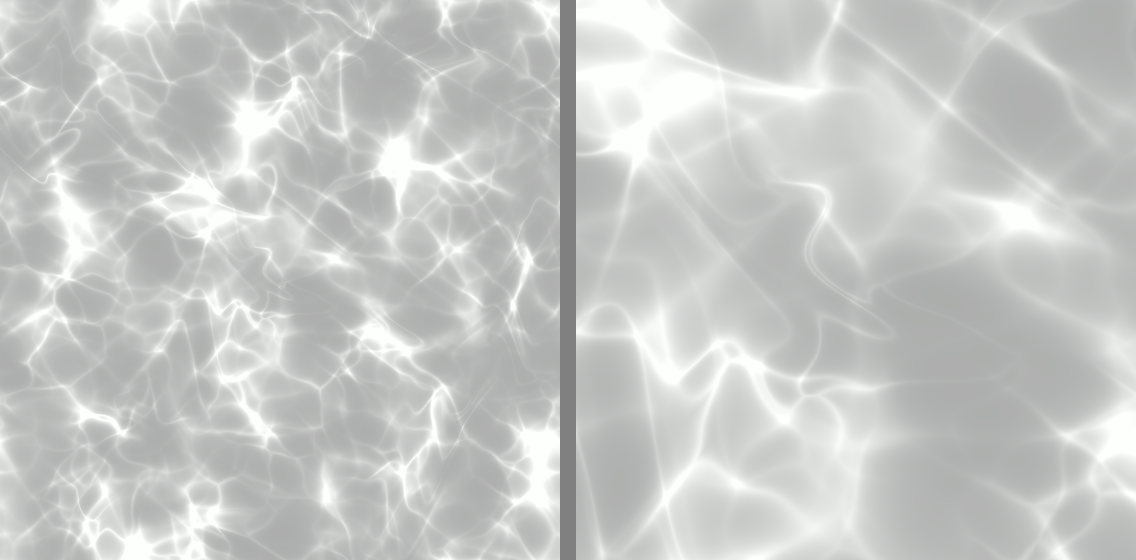
Left, the full canvas; right, a detail of the centre.
Write a WebGL 2 fragment shader that draws this texture.

```glsl
#version 300 es
precision highp float;
// Pale rippling light: overlapping webs of caustic filaments and soft glow on grey.

#define FLOOR_LIGHT 0.668  // darkest grey
#define GAIN 0.125         // brightness of the glow
#define CONTRAST 1.45      // steepness from shade to glare
#define BIAS 0.33          // shift of the whole towards light
#define BROAD 0.30         // strength of the large light and dark areas
#define WARP 0.042         // bending of the webs
#define JITTER 0.96        // irregularity of the cells
#define FILAMENT 1.5       // strength of the bright threads
#define THREAD_SHARP 19.0  // falloff on the crisp side of a thread
#define THREAD_SOFT 4.5    // falloff on the hazy side of a thread

const float TAU = 6.2831853;

uniform vec2 u_resolution;
out vec4 fragColor;

vec3 hash3(vec2 cell, float seed) {
  vec3 q = fract(vec3(cell.xyx + seed * 17.13) * vec3(0.1031, 0.1030, 0.0973));
  q += dot(q, q.yxz + 33.33);
  return fract((q.xxy + q.yzz) * q.zyx);
}

// Layered sines of whole frequency, so the bent plane still wraps
vec2 bend(vec2 p, float seed) {
  for (int i = 0; i < 8; i++) {
    float k = float(2 * i + 1);
    vec2 slant = float(i) * vec2(1.0, -1.0) * p;
    vec2 phase = seed * vec2(1.7, 2.9) + k * vec2(1.3, 2.1);
    p += WARP / k * sin(TAU * (k * p.yx + slant) + phase);
  }
  return p;
}

// Wrapping cellular noise: x = haze rising to the cell borders, y = border thread
vec2 web(vec2 p, float cells, float seed) {
  p *= cells;
  vec2 home = floor(p);
  float nearest = 9.0, second = 9.0, side = 0.0;
  for (int y = -2; y <= 2; y++) {
    for (int x = -2; x <= 2; x++) {
      vec2 cell = home + vec2(x, y);
      vec3 rnd = hash3(mod(cell, cells), seed);
      float d = length(cell + 0.5 + JITTER * (rnd.xy - 0.5) - p);
      if (d < nearest) {
        second = nearest;
        nearest = d;
        side = rnd.z;
      } else {
        second = min(second, d);
      }
    }
  }
  float gap = second - nearest;
  gap = sqrt(gap * gap + 0.0009) - 0.03;
  float thread = exp(-gap * mix(THREAD_SOFT, THREAD_SHARP, side));
  return vec2((nearest * nearest - 0.25) / 0.21, thread);
}

// Patches in which the threads show, fading out between
float patches(vec2 p, float seed) {
  float wave = sin(TAU * (2.0 * p.x + 3.0 * p.y) + seed * 2.1)
             + sin(TAU * (4.0 * p.x - 3.0 * p.y) + seed * 3.7);
  return smoothstep(-0.9, 1.5, wave);
}

// Large light and dark areas
float broadLight(vec2 p) {
  float sum = sin(TAU * (p.x + 2.0 * p.y) + 0.6);
  sum += sin(TAU * (3.0 * p.x - p.y) + 2.2);
  sum += sin(TAU * (2.0 * p.x + 4.0 * p.y) + 4.1);
  sum += sin(TAU * (5.0 * p.x + 2.0 * p.y) + 1.3);
  return BROAD * sum;
}

// One web: weighted haze plus threads, centred near zero
float sheet(vec2 p, float cells, float seed, float haze, float threads) {
  vec2 w = web(p, cells, seed);
  return haze * w.x + threads * FILAMENT * (w.y * patches(p, seed) - 0.11);
}

void main() {
  vec2 uv = gl_FragCoord.xy / u_resolution;

  // Large areas, then webs from coarse to fine
  vec2 coarse = bend(uv, 1.0);
  float glow = broadLight(coarse);
  glow += sheet(coarse, 5.0, 1.0, 0.46, 0.45);
  glow += sheet(bend(uv, 2.0), 7.0, 2.0, 0.36, 0.75);
  glow += sheet(bend(uv, 3.0), 10.0, 3.0, 0.28, 0.65);

  // Twice-bent wisps
  vec2 wisp = bend(bend(uv, 5.0), 7.0);
  glow += sheet(wisp, 13.0, 5.0, 0.20, 0.45);

  // Sheared web: streaks falling to the right
  vec2 streak = bend(uv, 4.0);
  streak.x += streak.y;
  glow += sheet(streak, 9.0, 4.0, 0.24, 0.55);

  // Exposure: shade flattens to the floor, glare rises evenly
  float light = FLOOR_LIGHT + GAIN * log(1.0 + exp(CONTRAST * (glow + BIAS)));
  vec3 tint = vec3(0.998, 1.006, 0.999);
  fragColor = vec4(min(light * tint, vec3(0.99, 1.0, 0.99)), 1.0);
}
```
